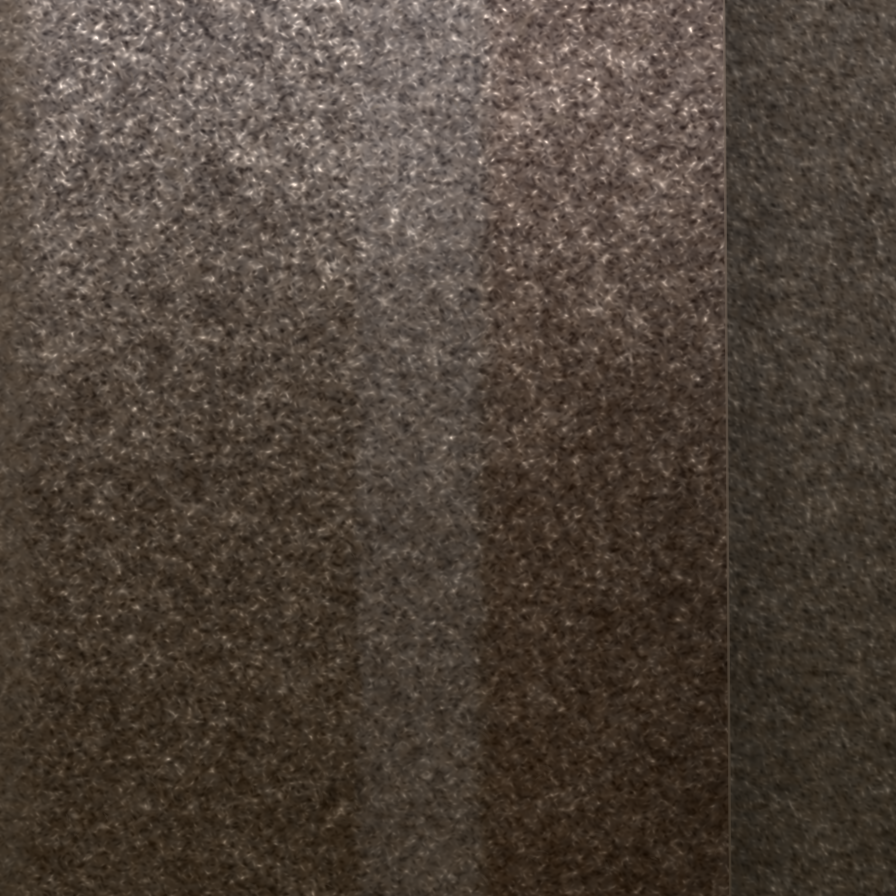
Write a three.js fragment shader that draws this texture.

```glsl
varying vec2 vUv;

float hash(vec2 p) {
  vec3 q = fract(vec3(p.xyx) * 0.1031);
  q += dot(q, q.yzx + 33.33);
  return fract((q.x + q.y) * q.z);
}

float noise(vec2 p) {
  vec2 i = floor(p), f = fract(p);
  f = f * f * (3.0 - 2.0 * f);
  return mix(mix(hash(i), hash(i + vec2(1, 0)), f.x),
             mix(hash(i + vec2(0, 1)), hash(i + vec2(1, 1)), f.x), f.y);
}

vec2 turn(vec2 p, float angle) {
  float c = cos(angle), s = sin(angle);
  return vec2(c * p.x + s * p.y, c * p.y - s * p.x);
}

// Overlapping soft flakes, each randomly lighter or darker
float flakes(vec2 p, float heading, float spread) {
  vec2 cell = floor(p);
  float sum = 0.0;
  for (int j = -1; j <= 1; j++) {
    for (int i = -1; i <= 1; i++) {
      vec2 id = cell + vec2(i, j);
      vec2 center = id + vec2(hash(id + 11.3), hash(id + 47.9));
      vec2 q = turn(p - center, heading + spread * (hash(id + 83.1) - 0.5));
      sum += (2.0 * hash(id + 5.7) - 1.0) * exp(-dot(q * q, vec2(3.5, 11.0)));
    }
  }
  return sum;
}

// Sparse pale slivers; slimness sets how narrow they are
float slivers(vec2 p, float chance, float slimness, float heading) {
  vec2 cell = floor(p);
  float cover = 0.0;
  for (int j = -1; j <= 1; j++) {
    for (int i = -1; i <= 1; i++) {
      vec2 id = cell + vec2(i, j);
      vec2 center = id + vec2(hash(id + 21.7), hash(id + 63.3));
      vec2 q = turn(p - center, heading + 2.6 * (hash(id + 9.1) - 0.5));
      q.y += 0.5 * q.x * q.x;
      float size = mix(0.18, 0.42, hash(id + 37.7));
      float d = length(q * vec2(1.0, slimness)) / size + 0.5 * noise(p * 9.0) - 0.25;
      float present = step(hash(id + 71.9), chance);
      cover = max(cover, present * (1.0 - smoothstep(0.4, 1.2, d)));
    }
  }
  return cover;
}

void main() {
  vec2 uv = vUv;
  float seamX = mix(0.815, 0.808, uv.y);
  float side = smoothstep(-0.001, 0.001, uv.x - seamX);
  float wobble = 0.012 * (noise(uv * 90.0) - 0.5);
  float band = smoothstep(0.390, 0.410, uv.x + wobble)
             * (1.0 - smoothstep(0.526, 0.544, uv.x + wobble));
  float rim = 1.0 - smoothstep(0.005, 0.06, uv.x + wobble);

  // Main panel: glare from above fading to dark brown
  float glare = smoothstep(0.38, 1.05, uv.y + 0.06 * (noise(uv * 5.0) - 0.5));
  vec3 panel = mix(vec3(0.215, 0.17, 0.12), vec3(0.27, 0.225, 0.182), smoothstep(0.0, 0.55, uv.y));
  panel = mix(panel, vec3(0.495, 0.45, 0.43), glare);
  panel *= mix(vec3(1.0), vec3(0.96, 0.91, 0.89), smoothstep(0.53, 0.56, uv.x));
  panel *= 1.0 - 0.12 * smoothstep(0.6, 0.81, uv.x) * (1.0 - 0.5 * glare);

  // Grey reflected strip and dull left rim
  panel += band * vec3(0.035, 0.041, 0.05) * (1.0 - 0.65 * glare);
  panel = mix(panel, mix(vec3(0.23, 0.19, 0.14), vec3(0.38, 0.33, 0.29), uv.y), 0.75 * rim);

  // Shaded side panel
  vec3 shaded = mix(vec3(0.205, 0.175, 0.135), vec3(0.30, 0.265, 0.235), smoothstep(0.0, 1.0, uv.y));
  shaded *= 0.88 + 0.17 * smoothstep(0.0, 0.1, uv.x - seamX);
  vec3 color = mix(panel, shaded, side);

  // Pressed grain in near-grey tones, slanted and softer on the side panel
  float heading = mix(-0.15, -0.7, side);
  float spread = mix(2.4, 1.3, side);
  float grain = 0.46 * flakes(uv * 118.0, heading, spread)
              + 0.42 * flakes(uv * 190.0 + 31.0, heading, spread)
              + 0.20 * (noise(uv * 260.0) - 0.5)
              + 0.20 * (noise(uv * 60.0) - 0.5)
              + 0.14 * (noise(uv * 24.0) - 0.5);
  float contrast = mix(1.05, 0.78, side) * (1.0 - 0.2 * band) * (1.0 - 0.4 * rim);
  float lightness = dot(color, vec3(0.3, 0.5, 0.2));
  color += lightness * (exp(grain * contrast) - 1.0) * vec3(1.05, 1.0, 0.94);
  color += vec3(0.012, 0.0, -0.012) * (noise(uv * 100.0 + 7.0) - 0.5);

  // Pale fibres and a few larger chips
  float fibres = slivers(uv * 42.0, 0.16, 4.0, heading);
  float chips = slivers(uv * 17.0 + 5.0, 0.06, 2.0, 0.3);
  vec3 pale = color * 0.55 + vec3(0.19, 0.165, 0.14) * (0.75 + 0.5 * glare);
  color = mix(color, pale, max(0.45 * fibres, 0.6 * chips) * (1.0 - 0.5 * side));

  // Bright seam between the panels
  float seam = 1.0 - smoothstep(0.0006, 0.0022, abs(uv.x - seamX));
  color = mix(color, mix(vec3(0.27, 0.23, 0.18), vec3(0.47, 0.41, 0.37), uv.y), 0.75 * seam);

  gl_FragColor = vec4(max(color, 0.0), 1.0);
}
```
